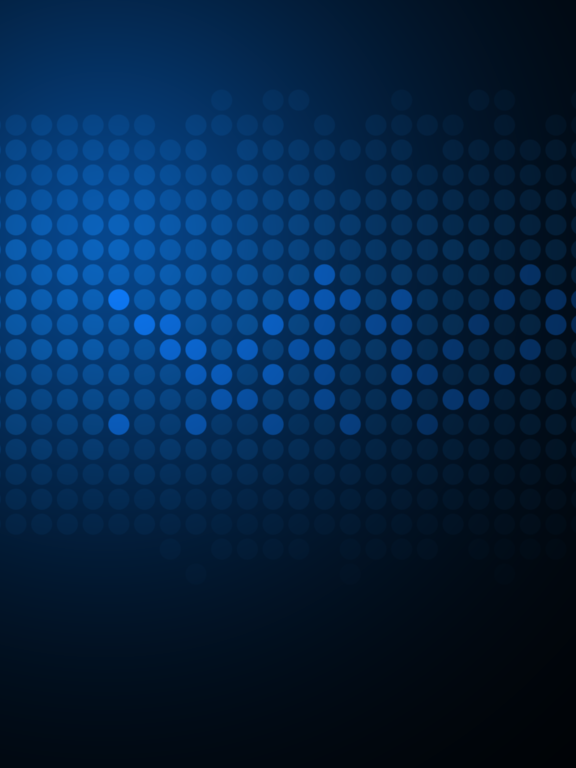
Reproduce this background procedurally as a WebGL 2 fragment shader.

```glsl
#version 300 es
precision highp float;
// Deep blue glow behind a grid of translucent dots with brighter zigzag waves.

uniform vec2 u_resolution;
out vec4 fragColor;

// Lengths are in canvas heights, with y measured down from the top.
const vec2  GLOW_CENTER = vec2(0.137, 0.306);
const float GLOW_RADIUS = 0.43;
const float GLOW_POWER  = 1.5;
const vec3  GLOW_COLOR  = vec3(0.025, 0.275, 0.55);

const vec2  GRID_ORIGIN = vec2(0.0208, 0.1304);
const vec2  GRID_PITCH  = vec2(0.03348, 0.03248);
const float DOT_RADIUS  = 0.0137;
const float LAST_ROW    = 19.0;
const float BAND_CENTER = 8.0;   // row where the dots are strongest
const float BAND_WIDTH  = 7.0;   // rows
const vec3  DOT_TINT    = vec3(0.10, 0.60, 1.0);
const vec3  LIT_TINT    = vec3(0.06, 0.48, 1.0);
const vec2  DOT_GAIN    = vec2(0.22, 0.12);   // left, right
const vec2  LIT_GAIN    = vec2(0.48, 0.24);   // left, right

float hash(vec2 p) {
    vec3 q = fract(vec3(p.xyx) * 0.1031);
    q += dot(q, q.yzx + 33.33);
    return fract((q.x + q.y) * q.z);
}

// True when the column falls on a given step of a repeat.
bool onStep(float col, float period, float phase) {
    return abs(mod(col, period) - phase) < 0.5;
}

// Full rows in the middle, broken rows along the upper and lower rim.
bool hasDot(float col, float row) {
    if (row < 0.0 || row > LAST_ROW) return false;
    bool inner = col > 5.0;
    if (row < 1.0) return inner && (onStep(col, 8.0, 2.0) || onStep(col, 8.0, 3.0) || onStep(col, 7.0, 1.0));
    if (row < 2.0) return !inner || !(onStep(col, 7.0, 6.0) || onStep(col, 7.0, 4.0));
    if (row < 3.0) return !inner || !onStep(col, 8.0, 0.0);
    if (row < 4.0) return !onStep(col, 26.0, 13.0);
    if (row < 18.0) return true;
    if (row < 19.0) return inner && !onStep(col, 5.0, 2.0);
    return inner && onStep(col, 6.0, 1.0);
}

// Two triangle waves, short bars and a sparse lower row.
bool isLit(float col, float row) {
    if (col < 4.0) return false;
    float lowWave = 12.5 - abs(mod(col - 4.0, 9.0) - 4.5);
    float highWave = 7.0 + abs(mod(col, 8.0) - 4.0);
    bool bars = onStep(col, 3.0, 0.0) && abs(col - 13.5) < 2.0 && abs(row - 10.0) < 2.5;
    bool sparse = row == 13.0 && onStep(col, 3.0, 1.0) && col < 17.0;
    return abs(row - lowWave) < 0.5
        || (col > 5.0 && abs(row - highWave) < 0.5)
        || bars || sparse;
}

vec3 background(vec2 p) {
    float d = distance(p, GLOW_CENTER) / GLOW_RADIUS;
    return GLOW_COLOR * exp(-pow(d, GLOW_POWER));
}

vec3 dots(vec2 p, float pixel) {
    vec2 cell = floor((p - GRID_ORIGIN) / GRID_PITCH + 0.5);
    if (!hasDot(cell.x, cell.y)) return vec3(0.0);

    float edge = length(p - GRID_ORIGIN - cell * GRID_PITCH) - DOT_RADIUS;
    float cover = 1.0 - smoothstep(-pixel, pixel, edge);
    float offset = (cell.y - BAND_CENTER) / BAND_WIDTH;
    float band = exp(-offset * offset);
    float across = clamp(cell.x / 22.0, 0.0, 1.0);
    float vary = mix(0.85, 1.1, hash(cell + 7.0));

    vec3 light = DOT_TINT * mix(DOT_GAIN.x, DOT_GAIN.y, across) * band;
    if (isLit(cell.x, cell.y))
        light = LIT_TINT * mix(LIT_GAIN.x, LIT_GAIN.y, across) * sqrt(band);
    return light * cover * vary;
}

void main() {
    vec2 p = vec2(gl_FragCoord.x, u_resolution.y - gl_FragCoord.y) / u_resolution.y;
    vec3 color = background(p) + dots(p, 1.0 / u_resolution.y);
    fragColor = vec4(min(color, 1.0), 1.0);
}
```
